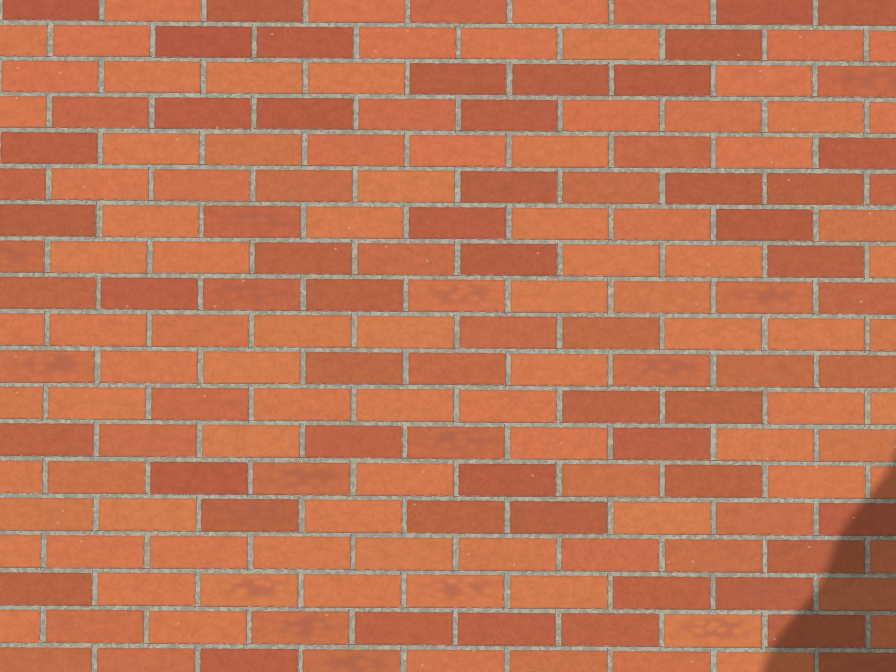
Write a Shadertoy shader that draws this texture.

```glsl
// Sunlit running-bond wall of orange-red bricks with grey mortar and a corner shadow.

// Lengths are in canvas heights.
const float ROW_START = 0.349;             // row coordinate at the bottom
const float ROWS = 17.81;                  // rows per height
const float ROW_SHRINK = 0.548;            // rows get thinner upward
const float TILT = 0.0065;                 // courses drop to the right
const float JOINT_X = 1.061;               // vertical joint of the even rows
const float PITCH_LOW = 0.1536;            // brick spacing at the bottom
const float PITCH_HIGH = 0.1517;           // brick spacing at the top
const vec2 JOINT = vec2(0.0088, 0.0074);   // mortar width, vertical and bed
const float CORNER = 0.0016;
const float WOBBLE = 0.0005;
const float JITTER = 0.0016;

const vec3 BRICK_DARK = vec3(0.70, 0.375, 0.265);
const vec3 BRICK_LIGHT = vec3(0.82, 0.475, 0.31);
const vec3 BRICK_STAIN = vec3(0.66, 0.38, 0.31);
const vec3 MORTAR = vec3(0.69, 0.66, 0.595);
const vec3 MORTAR_DARK = vec3(0.46, 0.39, 0.35);
const vec3 CHIP = vec3(0.82, 0.66, 0.58);

const vec2 SHADE_POINT = vec2(1.225, 0.158);
const vec2 SHADE_NORMAL = vec2(0.858, -0.514);
const float SHADE = 0.66;

vec2 hash2(vec2 p) {
    vec3 q = fract(p.xyx * vec3(0.1031, 0.1030, 0.0973));
    q += dot(q, q.yzx + 33.33);
    return fract((q.xx + q.yz) * q.zy);
}

// Distance to the nearest scattered point, and the random value of its cell.
vec2 cellular(vec2 p) {
    vec2 cell = floor(p);
    vec2 nearest = vec2(9.0, 0.0);
    for (int j = -1; j <= 1; j++) {
        for (int i = -1; i <= 1; i++) {
            vec2 id = cell + vec2(i, j);
            float d = length(id + hash2(id) - p);
            if (d < nearest.x) nearest = vec2(d, hash2(id + 71.0).x);
        }
    }
    return nearest;
}

float roundedBox(vec2 p, vec2 halfSize, float radius) {
    vec2 q = abs(p) - halfSize + radius;
    return length(max(q, 0.0)) + min(max(q.x, q.y), 0.0) - radius;
}

void mainImage(out vec4 fragColor, in vec2 fragCoord) {
    vec2 p = fragCoord / iResolution.y;
    float pixel = 1.0 / iResolution.y;

    // Brick layout with slight tilt and perspective
    float y = p.y + TILT * (p.x - 0.667);
    float rowPos = ROW_START + y * (ROWS + ROW_SHRINK * y);
    float row = floor(rowPos);
    float pitch = mix(PITCH_LOW, PITCH_HIGH, p.y);
    float colPos = (p.x - JOINT_X) / pitch + 0.5 * mod(row, 2.0);
    vec2 id = vec2(floor(colPos), row) + 40.0;
    vec2 size = vec2(pitch, 1.0 / (ROWS + 2.0 * ROW_SHRINK * y));
    vec2 local = (fract(vec2(colPos, rowPos)) - 0.5) * size;
    vec2 rnd = hash2(id);
    vec2 wear = hash2(id + 117.0);

    // Brick outline
    vec2 wave = sin(p.yx * 310.0 + 2.0 * sin(p * 190.0)) + 0.6 * sin(p * 730.0);
    vec2 q = local + (wear - 0.5) * JITTER * vec2(1.0, 0.5) + wave * WOBBLE * 0.6;
    vec2 halfSize = 0.5 * (size - JOINT);
    float d = roundedBox(q, halfSize, CORNER);
    float face = 1.0 - smoothstep(-0.8 * pixel, 0.8 * pixel, d);

    // Brick tone: random per brick, warmer low on the wall
    vec2 grain = cellular(p * 210.0);
    vec2 mottle = cellular(p * vec2(42.0, 75.0));
    float tone = smoothstep(0.05, 0.65, rnd.x + 0.12 * (0.5 - p.y));
    vec3 brick = mix(BRICK_DARK, BRICK_LIGHT, tone);
    brick.g += 0.025 * (rnd.y - 0.5) - 0.015 * smoothstep(0.5, 1.0, p.y);
    brick *= 1.0 + 0.05 * (grain.y - 0.5) + 0.05 * (0.5 - mottle.x);

    // Stained middles on some bricks, rarer near the top
    float stained = step(0.74 + 0.2 * p.y, wear.x);
    float middle = 1.0 - smoothstep(0.3, 0.95, length(q / halfSize - vec2(0.1, 0.15)));
    float blotch = smoothstep(0.3, 0.75, mottle.x + 0.3 * grain.y);
    brick = mix(brick, BRICK_STAIN, 0.5 * stained * middle * blotch);

    // Worn rims and rare pale chips
    brick *= 1.0 - 0.09 * smoothstep(-0.003, 0.0, d);
    vec2 fleck = cellular(p * vec2(24.0, 30.0));
    float chip = step(0.93, fleck.y) * (1.0 - smoothstep(0.03, 0.07, fleck.x));
    brick = mix(brick, CHIP, 0.6 * chip);

    // Mortar: grainy, shaded below and to the right of each brick
    vec3 mortar = MORTAR * (0.91 + 0.2 * grain.y - 0.06 * mottle.x);
    float below = smoothstep(0.0022, 0.0002, -q.y - halfSize.y) * step(q.y, -halfSize.y);
    float beside = smoothstep(0.0026, 0.0002, q.x - halfSize.x) * step(halfSize.x, q.x);
    mortar = mix(mortar, MORTAR_DARK, max(0.85 * below, 0.75 * beside));
    mortar = mix(mortar, MORTAR_DARK, 0.4 * step(0.87, grain.y));

    vec3 color = mix(mortar, brick, face);

    // Cast shadow in the lower right corner
    float edge = dot(p - SHADE_POINT, SHADE_NORMAL) + 0.006 * sin(p.y * 37.0);
    color *= mix(1.0, SHADE, smoothstep(-0.008, 0.014, edge));

    fragColor = vec4(clamp(color, 0.0, 1.0), 1.0);
}
```
